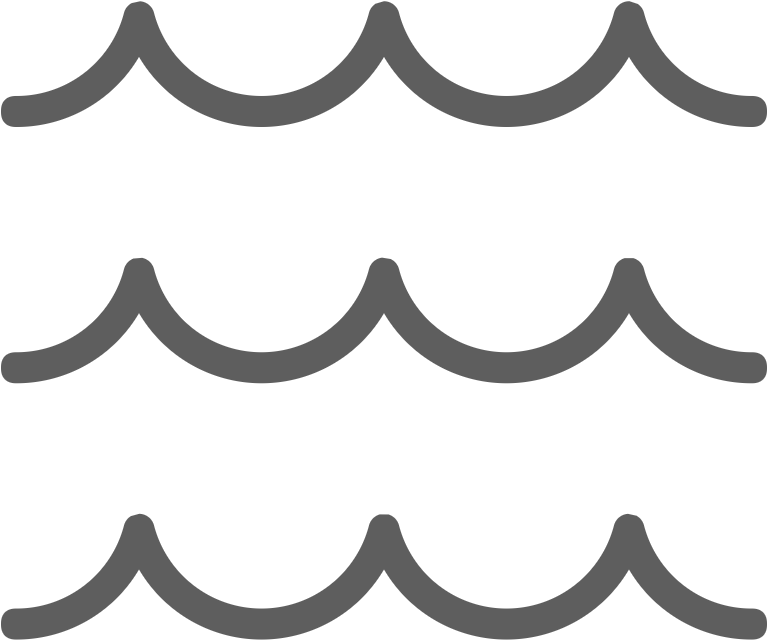
Write a WebGL 1 fragment shader that draws this pattern.

```glsl
precision highp float;
// Three rows of grey scalloped waves with rounded crests and ends, on white.

uniform vec2 u_resolution;

const float WAVE = 0.319;    // crest to crest, in canvas widths
const float ROW = 0.3337;    // row to row
const float RADIUS = 0.1648; // centre line of each scallop
const float HALF_WIDTH = 0.0202;

float hash(vec2 p) {
    vec3 q = fract(vec3(p.xyx) * 0.1031);
    q += dot(q, q.yzx + 33.33);
    return fract((q.x + q.y) * q.z);
}

// Distance to the centre line of a scallop whose lowest point is the origin
float scallop(vec2 p, vec2 crest) {
    p.x = abs(p.x);
    vec2 fromCentre = p - vec2(0.0, RADIUS);
    vec2 rim = crest - vec2(0.0, RADIUS);
    bool insideArc = fromCentre.x * rim.y > fromCentre.y * rim.x;
    return insideArc ? abs(length(fromCentre) - RADIUS) : length(p - crest);
}

// Slightly squared rounding for the free ends of a row
float endCap(vec2 p) {
    p = pow(abs(p) + 1e-6, vec2(2.4));
    return pow(p.x + p.y, 1.0 / 2.4);
}

float waveRow(vec2 p, float row) {
    float halfWave = 0.5 * WAVE;
    vec2 crest = vec2(halfWave, RADIUS - sqrt(RADIUS * RADIUS - halfWave * halfWave));

    // Two whole scallops, with half a scallop at either side
    float cell = clamp(floor(p.x / WAVE), -2.0, 1.0) + 0.5;
    vec2 local = vec2(p.x - cell * WAVE, p.y);
    bool pastEnd = abs(cell) > 1.0 && local.x * cell > 0.0;
    float d = (pastEnd ? endCap(local) : scallop(local, crest)) - HALF_WIDTH;

    // Small uneven facet on each crest
    float peak = clamp(floor(p.x / WAVE + 0.5), -1.0, 1.0);
    float tilt = 0.7 * (hash(vec2(peak, row) + 7.0) - 0.5);
    vec2 fromPeak = p - vec2(peak * WAVE, crest.y);
    float facet = dot(fromPeak, vec2(sin(tilt), cos(tilt))) - 0.0194;
    return max(d, facet);
}

void main() {
    vec2 p = (gl_FragCoord.xy - 0.5 * u_resolution) / u_resolution.x;
    float row = clamp(floor(p.y / ROW + 0.5), -1.0, 1.0);
    float d = waveRow(vec2(p.x, p.y - row * ROW + 0.0622), row);

    float ink = clamp(0.5 - d * u_resolution.x, 0.0, 1.0);
    gl_FragColor = vec4(mix(vec3(1.0), vec3(0.37), ink), 1.0);
}
```
